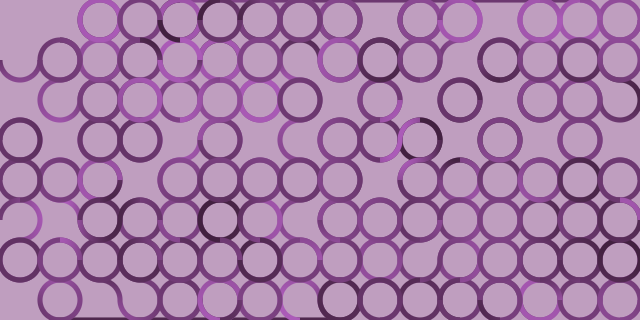
Reproduce this pattern procedurally as a Shadertoy shader.

```glsl
// Lattice of touching rings, 16 by 8, joined by wavy strands.
// Strands come from a Truchet layer: each lattice corner keeps one diagonal
// pair of quarter arcs; full rings are stacked with them in hashed order.

const vec2 GRID = vec2(16.0, 8.0);
const float STROKE = 0.128;          // line width, in cells
const float RING_CHANCE = 0.87;      // share of full rings away from the left
const float GAP_CHANCE = 0.5;        // share of ringless cells left open
const float OVER_CHANCE = 0.2;       // share of strand arcs above the rings
const float VOID_RADIUS = 1.5;       // empty upper left corner, in cells
const int LAYERS = 4;
const vec3 GROUND = vec3(0.75, 0.62, 0.75);
const vec3 DARK = vec3(0.26, 0.13, 0.25);
const vec3 BRIGHT = vec3(0.67, 0.355, 0.72);

float hash(vec2 p, float seed) {
    vec3 q = fract(vec3(p.xyx) * vec3(0.1031, 0.1030, 0.0973) + seed * 0.137);
    q += dot(q, q.yzx + 33.33);
    return fract((q.x + q.y) * q.z);
}

float noise(vec2 p) {
    vec2 i = floor(p), f = fract(p);
    f = f * f * (3.0 - 2.0 * f);
    return mix(mix(hash(i, 9.0), hash(i + vec2(1, 0), 9.0), f.x),
               mix(hash(i + vec2(0, 1), 9.0), hash(i + vec2(1, 1), 9.0), f.x), f.y);
}

float parity(vec2 cell) { return mod(cell.x + cell.y, 2.0); }

bool isVoid(vec2 corner) {
    return distance(corner, vec2(0.0, GRID.y)) < VOID_RADIUS;
}

// Full rings thin out to the left and close the strands around the void
bool hasRing(vec2 cell) {
    int empty = 0;
    for (int k = 0; k < 4; k++)
        if (isVoid(cell + vec2(k % 2, k / 2))) empty++;
    if (empty > 0) return empty < 4 && parity(cell) > 0.5;
    float chance = RING_CHANCE * smoothstep(-1.0, 3.5, cell.x);
    return hash(cell, 1.0) < chance;
}

// Parity of the two cells whose arcs meet around a corner; open cells repel it
float strandParity(vec2 corner) {
    float side = step(0.5, hash(corner, 2.0));
    for (int k = 0; k < 4; k++) {
        vec2 cell = corner - vec2(k % 2, k / 2);
        if (!hasRing(cell) && hash(cell, 3.0) < GAP_CHANCE)
            side = 1.0 - parity(cell);
    }
    return side;
}

float coverage(float dist, float px) {
    return clamp(0.5 + (0.5 * STROKE - dist) / px, 0.0, 1.0);
}

vec3 ink(float tone) { return mix(DARK, BRIGHT, clamp(tone, 0.0, 1.0)); }

// Straight strand along the upper or lower border
float borderLine(vec2 p, float y, float x0, float x1, float px) {
    return coverage(length(vec2(p.x - clamp(p.x, x0, x1), p.y - y)), px);
}

void mainImage(out vec4 fragColor, in vec2 fragCoord) {
    vec2 p = fragCoord / iResolution.xy * GRID;
    float px = GRID.y / iResolution.y;
    float drift = 0.6 * noise(p * 0.4) - 0.15;
    vec3 color = GROUND;

    // Border strands
    float topTone = mix(0.65, 0.4, smoothstep(5.0, 8.0, p.x));
    color = mix(color, ink(topTone), borderLine(p, GRID.y, 4.4, 14.4, px));
    color = mix(color, ink(0.12), borderLine(p, 0.0, 1.3, 8.2, px));

    // Rings and arcs, from the lowest layer up
    for (int layer = 0; layer < LAYERS; layer++)
    for (int k = 0; k < 9; k++) {
        vec2 cell = floor(p) + vec2(k % 3, k / 3) - 1.0;
        if (any(lessThan(cell, vec2(0))) || any(greaterThanEqual(cell, GRID))) continue;
        vec2 local = p - cell - 0.5;
        float cover = coverage(abs(length(local) - 0.5), px);
        if (cover <= 0.0) continue;

        int ringLayer = 1 + int(2.0 * hash(cell, 4.0));
        if (layer == ringLayer && hasRing(cell))
            color = mix(color, ink(0.7 * hash(cell, 5.0) + drift), cover);

        vec2 corner = cell + step(0.0, local);
        int arcLayer = hash(corner, 6.0) < OVER_CHANCE ? LAYERS - 1 : 0;
        if (layer == arcLayer && !isVoid(corner)
            && abs(strandParity(corner) - parity(cell)) < 0.5) {
            float tone = noise(p * 0.7 + 40.0) * 1.3 - 0.15;
            color = mix(color, ink(tone), cover);
        }
    }
    fragColor = vec4(color, 1.0);
}
```
